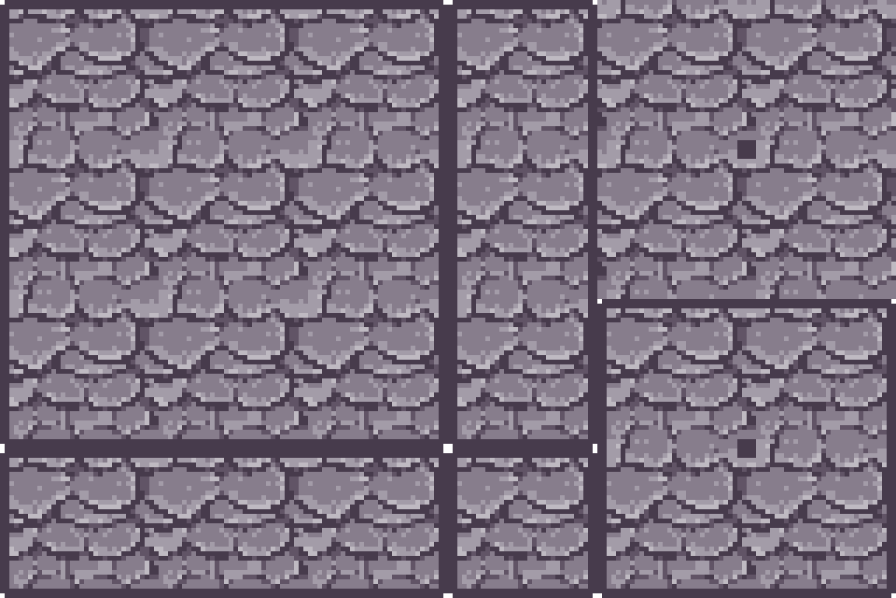
Give the GLSL for this texture, as a Shadertoy shader.

```glsl
// Pixel-art cobblestone: a 32-texel tile repeated 6 across and 4 down, split into
// framed panels. Stones are wobbly ellipses laid in courses and painted bottom up;
// texels are blended at their borders so that they stay crisp at any size.

const vec2 GRID = vec2(192.0, 128.0);   // canvas size in texels
const float TILE = 32.0;
const float TAU = 6.28318;

const vec3 DARK  = vec3(0.28, 0.23, 0.30);
const vec3 SHADE = vec3(0.38, 0.33, 0.40);
const vec3 BODY  = vec3(0.53, 0.49, 0.55);
const vec3 LIGHT = vec3(0.64, 0.61, 0.66);
const vec3 RIM   = vec3(0.75, 0.73, 0.76);

// Each course: height, stone count, first stone, vertical radius
const vec4 COURSES[5] = vec4[5](
    vec4( 0.2, 3.0, 11.0, 3.8),
    vec4( 8.0, 2.0,  7.2, 5.3),
    vec4(13.2, 2.0, 20.0, 3.0),
    vec4(18.6, 3.0,  3.0, 4.0),
    vec4(25.7, 4.0,  3.7, 3.7));

float hash(vec2 p) {
    return fract(sin(dot(p, vec2(12.9898, 78.233))) * 43758.5);
}

// Paints one stone over base; q is the offset from its centre, y pointing down
vec3 paintStone(vec3 base, vec2 q, vec2 radius, float seed, float grain) {
    vec2 n = q / radius;
    float len = max(length(n), 0.01);
    float angle = atan(n.y, n.x + 0.0001);
    float wobble = 0.07 * sin(3.0 * angle + seed * 2.4)
                 + 0.05 * sin(5.0 * angle - seed * 1.7);
    float depth = (1.0 - len - wobble) * length(q) / len;   // texels inside the edge
    float side = dot(n / len, vec2(0.45, 0.9));             // positive at lower right

    // Crack around the stone, deepest below it
    if (depth < -1.4) return base;
    if (depth < 0.0) {
        if (side > -0.1) return grain > 0.18 ? DARK : SHADE;
        return (depth > -0.9 && grain > 0.35) ? SHADE : base;
    }

    // Lit lower rim, pale flank and scattered specks
    if (depth < 1.1 && side > 0.1) return grain > 0.5 ? RIM : LIGHT;
    if (depth < 2.1 && side > -0.1 && grain > 0.45) return LIGHT;
    bool pale = hash(vec2(seed, 9.0)) > 0.75;
    if (pale && side > -0.3 && depth < 3.2) return LIGHT;
    return grain > 0.94 ? LIGHT : BODY;
}

// Colour of the repeating stone tile at texel centre p
vec3 stoneTile(vec2 p) {
    vec3 color = SHADE;
    float grain = hash(mod(floor(p), TILE) + 0.5);
    for (int row = 4; row >= 0; row--) {
        vec4 course = COURSES[row];
        for (int i = 0; i < int(course.y); i++) {
            float seed = float(row * 4 + i) + 1.0;
            vec2 jitter = vec2(hash(vec2(seed, 1.0)), hash(vec2(seed, 2.0))) - 0.5;
            vec2 center = vec2(course.z + float(i) * TILE / course.y, course.x) + jitter;
            vec2 radius = vec2(min(0.5 * TILE / course.y, 6.8), course.w);
            radius *= 0.95 + 0.18 * hash(vec2(seed, 3.0));
            vec2 q = mod(p - center + 0.5 * TILE, TILE) - 0.5 * TILE;
            color = paintStone(color, q, radius, seed, grain);
        }
    }
    return color;
}

// Two-texel frame with a white texel in each corner of the panel lo..hi
vec3 paintFrame(vec3 base, vec2 p, vec2 lo, vec2 hi) {
    vec2 edge = min(p - lo, hi - p);
    if (max(edge.x, edge.y) < 1.0) return vec3(1.0);
    return min(edge.x, edge.y) < 2.0 ? DARK : base;
}

// Colour of one texel, counted from the top left
vec3 texelColor(vec2 index) {
    vec2 p = clamp(index, vec2(0.0), GRID - 1.0) + 0.5;
    vec3 color = stoneTile(p);

    // Left block: four panels, split after three tiles each way
    if (p.x < 128.0) {
        vec2 later = step(vec2(96.0), p);
        return paintFrame(color, p, later * 96.0, 96.0 + later * TILE);
    }

    // Right block: an open panel above a framed one, each with a central hole
    vec2 fromHole = abs(vec2(p.x - 160.0, mod(p.y, 64.0) - 32.0));
    if (max(fromHole.x, fromHole.y) < 2.0) return DARK;
    return p.y < 64.0 ? color : paintFrame(color, p, vec2(128.0, 64.0), GRID);
}

void mainImage(out vec4 fragColor, in vec2 fragCoord) {
    vec2 uv = fragCoord / iResolution.xy;
    vec2 p = vec2(uv.x, 1.0 - uv.y) * GRID - 0.5;
    vec2 pixel = GRID / iResolution.xy;
    vec2 cell = floor(p);

    // Blend neighbouring texels over one output pixel
    vec2 blend = clamp((p - cell - 0.5) / pixel + 0.5, 0.0, 1.0);
    vec3 top = mix(texelColor(cell), texelColor(cell + vec2(1.0, 0.0)), blend.x);
    vec3 bottom = mix(texelColor(cell + vec2(0.0, 1.0)), texelColor(cell + 1.0), blend.x);
    fragColor = vec4(mix(top, bottom, blend.y), 1.0);
}
```
